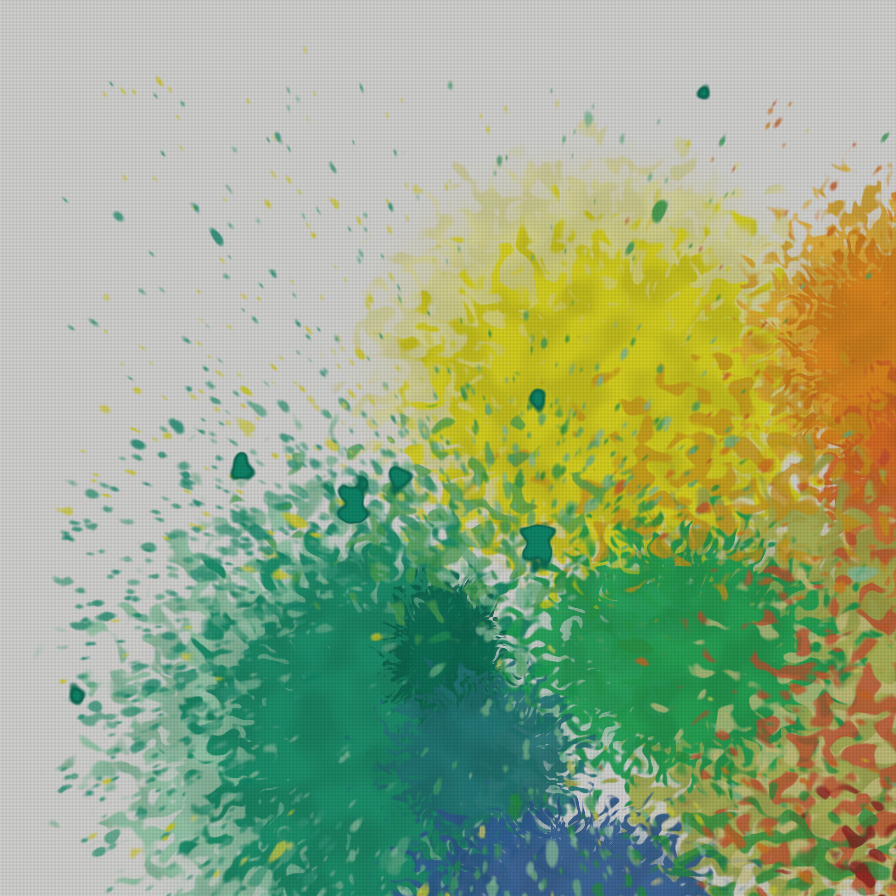
A WebGL 2 fragment shader for this background:

```glsl
#version 300 es
precision highp float;
// Paint burst on pale grey: ragged washes, flecks and flying droplets.
// Washes are ellipses torn by polar gradient noise; droplets come from
// jittered grids whose density and ink depend on place.

uniform vec2 u_resolution;
out vec4 fragColor;

const float TAU = 6.28319;
const vec3 PAPER = vec3(.775, .775, .77);
const vec3 TEAL = vec3(.05, .49, .38);
const vec3 GREEN = vec3(.13, .52, .22);
const vec3 MINT = vec3(.5, .69, .58);
const vec3 YELLOW = vec3(.75, .73, .08);
const vec3 ORANGE = vec3(.77, .46, .1);
const vec3 RED = vec3(.7, .28, .17);
const vec2 BURST = vec2(.58, .32);
const float RAGGED = .7;  // depth of torn edges
const float TONE = .05;   // contrast inside a wash
const float SOFT = .0025; // droplet edge width
const float MESH_LINES = 256.;
const float MESH_DEPTH = .03;

// Washes in paint order: centre xy, radius xy
const int WASHES = 12;
const vec4 WASH[WASHES] = vec4[](
    vec4(.67, .6, .23, .2), vec4(.69, .54, .2, .18), vec4(.99, .62, .14, .15),
    vec4(1, .6, .11, .13), vec4(1.03, .43, .11, .14), vec4(.9, .21, .2, .23),
    vec4(.37, .16, .22, .25), vec4(.41, .18, .17, .22), vec4(.76, .27, .17, .13),
    vec4(.5, .27, .06, .08), vec4(.54, .15, .1, .09), vec4(.63, .01, .16, .08));
const vec3 WASH_INK[WASHES] = vec3[](
    vec3(.76, .75, .42), YELLOW, vec3(.78, .6, .17), ORANGE,
    vec3(.74, .36, .13), vec3(.58, .61, .27), MINT, vec3(.06, .49, .36),
    vec3(.09, .56, .29), vec3(.04, .38, .29), vec3(.12, .42, .42), vec3(.17, .33, .52));

// Flecks over the washes: centre xy, radius xy
const int FLECKS = 6;
const vec4 FLECK[FLECKS] = vec4[](
    vec4(.8, .47, .2, .12), vec4(.94, .15, .15, .22), vec4(.96, .14, .15, .24),
    vec4(.86, .04, .16, .1), vec4(.99, .05, .08, .06), vec4(.5, .41, .17, .1));
const vec3 FLECK_INK[FLECKS] = vec3[](vec3(.72, .54, .1), vec3(.74, .71, .48),
    RED, GREEN, vec3(.5, .09, .11), vec3(.27, .58, .3));

// Large splats: centre xy, radius
const int SPLATS = 7;
const vec3 SPLAT[SPLATS] = vec3[](
    vec3(.395, .44, .02), vec3(.27, .477, .013), vec3(.6, .39, .02), vec3(.6, .552, .01),
    vec3(.446, .465, .012), vec3(.085, .224, .009), vec3(.785, .896, .007));

float hash(vec2 cell, float seed) {
    vec3 q = fract(vec3(cell, seed) * vec3(.1031, .103, .0973));
    q += dot(q, q.yzx + 33.33);
    return fract((q.x + q.y) * q.z);
}

float corner(vec2 cell, vec2 offset, float period, float seed) {
    float a = TAU * hash(vec2(mod(cell.x, period), cell.y), seed);
    return dot(vec2(cos(a), sin(a)), offset);
}

// Gradient noise repeating along x
float noise(vec2 p, float period, float seed) {
    vec2 c = floor(p), f = p - c, e = vec2(1, 0), u = f * f * (3. - 2. * f);
    float low = mix(corner(c, f, period, seed), corner(c + e, f - e, period, seed), u.x);
    float high = mix(corner(c + e.yx, f - e.yx, period, seed), corner(c + 1., f - 1., period, seed), u.x);
    return 1.4 * mix(low, high, u.y);
}

// Noise drawn out along rays from a centre
float streaks(vec2 d, float seed) {
    vec2 polar = vec2(atan(d.y, d.x) / TAU + .5, log(length(d) + .06));
    return .5 * noise(polar * vec2(50, 8), 50., seed) + .7 * noise(polar * vec2(110, 16), 110., seed + 5.);
}

float inside(vec2 p, vec4 shape) { return 1. - length((p - shape.xy) / shape.zw); }

float cover(float f) { return smoothstep(-.12, .12, f); }

vec3 dropletInk(vec2 q, float pick, float shade) {
    float sunny = .08 + .5 * smoothstep(.4, .65, q.y) * (1. - smoothstep(.5, .7, q.x));
    if (pick < .8 * smoothstep(.65, .97, q.x)) return mix(RED, ORANGE, shade);
    if (pick > 1. - sunny) return mix(YELLOW, PAPER, .5 * shade);
    return mix(mix(TEAL, GREEN, smoothstep(.38, .6, q.x)), MINT, shade);
}

// A jittered grid of droplets stretched away from the burst
vec3 droplets(vec3 col, vec2 p, float cells, float seed) {
    float wobble = noise(p * cells * 2.2, 1024., seed);
    for (int k = 0; k < 9; k++) {
        vec2 id = floor(p * cells) + vec2(k % 3, k / 3) - 1.;
        vec2 q = (id + vec2(hash(id, seed + 1.), hash(id, seed + 2.))) / cells;
        float chance = .07 + .4 * smoothstep(.5, .2, length(q - vec2(.46, .27)));
        chance *= mix(.12, 1., smoothstep(.1, .24, length(q - vec2(.45, .18))));
        chance *= mix(.1, 1., smoothstep(.1, .2, length(q - vec2(.74, .25))));
        chance *= step(.07, q.x) * step(q.y, .91);
        if (hash(id, seed + 3.) > chance) continue;
        float radius = (.12 + .18 * pow(hash(id, seed + 4.), 2.)) / cells;
        radius *= 1. - .4 * smoothstep(.4, .6, q.y);
        vec2 ray = normalize(q - BURST + .001), d = p - q;
        d = vec2(.65 * dot(d, ray), dot(d, vec2(-ray.y, ray.x)) * (1. + .6 * hash(id, seed + 5.)));
        float edge = length(d) - radius * (1. + .7 * wobble);
        vec3 ink = dropletInk(q, hash(id, seed + 6.), hash(id, seed + 7.));
        col = mix(col, ink, .8 - .8 * smoothstep(-SOFT, SOFT, edge));
    }
    return col;
}

void main() {
    vec2 p = gl_FragCoord.xy / u_resolution;
    vec2 w = p + .01 * vec2(noise(p * 40., 1024., 1.), noise(p * 40., 1024., 2.));
    vec3 col = mix(PAPER, WASH_INK[0], .7 * smoothstep(-.3, .5, inside(p, WASH[0])));
    for (int i = 0; i < WASHES; i++) { // torn washes over soft veils
        float seed = 10. + 9. * float(i), body = inside(w, WASH[i]);
        vec3 ink = WASH_INK[i] * (1. + TONE * clamp(3. * noise(w * 24., 1024., seed), -1., 1.));
        float torn = cover(body + RAGGED * streaks(w - WASH[i].xy, seed));
        col = mix(col, ink, (i == 0 ? .5 : .92) * max(torn, .7 * smoothstep(-.1, .5, body)));
    }
    for (int i = 0; i < FLECKS; i++) { // broken flecks
        float patches = noise(w * vec2(44, 54), 1024., 150. + 7. * float(i));
        col = mix(col, FLECK_INK[i], .75 * cover(.6 * min(inside(w, FLECK[i]), .6) - .4 + patches));
    }
    for (int i = 0; i < 4; i++) // droplets, coarse to fine
        col = droplets(col, p, 25. * pow(1.4, float(i)), 220. + 11. * float(i));
    for (int i = 0; i < SPLATS; i++) { // splats with dark rims
        float edge = length((p - SPLAT[i].xy) * vec2(1.1, .85));
        edge -= SPLAT[i].z * (1. + .6 * noise(p * 65., 1024., 300.));
        vec3 ink = TEAL * (.8 + .2 * smoothstep(.002, .007, -edge));
        col = mix(col, ink, 1. - smoothstep(-SOFT, SOFT, edge));
    }
    // Fine mesh, faded on canvases too small for it
    vec2 thread = sin(TAU * MESH_LINES * p);
    float hold = smoothstep(1.5, 2., min(u_resolution.x, u_resolution.y) / MESH_LINES);
    fragColor = vec4(col * (1. + MESH_DEPTH * hold * (thread.x + thread.y)), 1);
}
```
